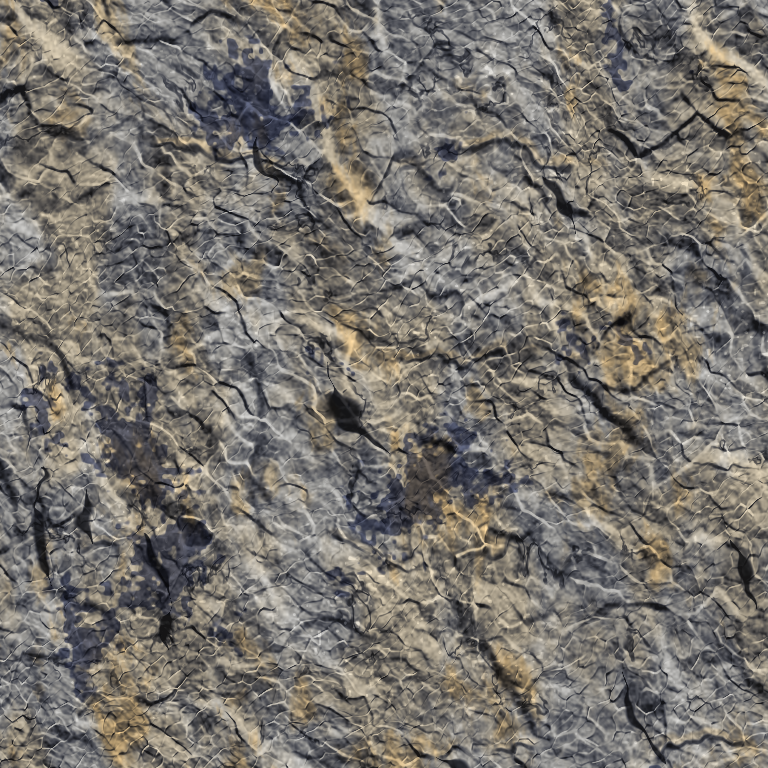
This texture is drawn by a three.js fragment shader. Its source:

```glsl
// Weathered grey cliff face: tilted stone facets and chipped roughness form a
// height field lit from above, then faintly stained with ochre and gritty navy
// and cut by ragged ledges, steep fissures and short crevices.

varying vec2 vUv;

const vec2 LIGHT = vec2(0.38, 0.88);
const vec3 COOL_SHADOW = vec3(0.98, 1.0, 1.11);
const vec3 WARM_LIGHT = vec3(1.03, 1.0, 0.94);
const vec3 BLUE_STONE = vec3(0.97, 0.995, 1.045);
const vec3 TAN_STONE = vec3(1.035, 1.0, 0.93);
const vec3 OCHRE = vec3(1.16, 1.0, 0.72);
const vec3 NAVY = vec3(0.42, 0.46, 0.62);

float hash(vec2 p) {
  return fract(sin(dot(p, vec2(127.1, 311.7))) * 43758.5453);
}

vec2 hash2(vec2 p) {
  return vec2(hash(p), hash(p + 17.3));
}

mat2 rotate(float a) {
  return mat2(cos(a), sin(a), -sin(a), cos(a));
}

float noise(vec2 p) {
  vec2 i = floor(p), f = fract(p);
  f = f * f * (3.0 - 2.0 * f);
  return mix(mix(hash(i), hash(i + vec2(1.0, 0.0)), f.x),
             mix(hash(i + vec2(0.0, 1.0)), hash(i + 1.0), f.x), f.y);
}

vec2 noise2(vec2 p) {
  return vec2(noise(p), noise(p + 23.0)) - 0.5;
}

float fbm(vec2 p) {
  float sum = 0.0, amp = 0.5;
  for (int i = 0; i < 5; i++) {
    sum += amp * noise(p);
    p = rotate(0.6) * p * 2.1 + 9.7;
    amp *= 0.55;
  }
  return sum / 1.06;
}

// Elongated cells, each a randomly tilted plane, blended narrowly at the borders
float facets(vec2 p, float scale, float angle) {
  vec2 q = scale * vec2(1.0, 0.65) * (rotate(angle) * p);
  vec2 cell = floor(q);
  float sum = 0.0, total = 0.0;
  for (int y = -1; y <= 1; y++) {
    for (int x = -1; x <= 1; x++) {
      vec2 id = cell + vec2(float(x), float(y));
      vec2 d = q - id - hash2(id);
      vec2 tilt = hash2(id + 41.0) * 2.0 - 1.0;
      float weight = exp(-16.0 * dot(d, d));
      sum += weight * (dot(d, tilt) + 0.2 * hash(id + 73.0));
      total += weight;
    }
  }
  return sum / max(total, 1e-9) / scale;
}

float height(vec2 p) {
  float chipped = smoothstep(0.25, 0.7, noise(p * 9.0 + 3.0));
  float h = 0.5 * facets(p, 9.0, -0.3);
  h += 0.65 * facets(p + 3.1, 20.0, 0.45);
  h += mix(0.3, 0.8, chipped) * facets(p + 7.7, 42.0, -0.9);
  h += mix(0.7, 0.35, chipped) * facets(p + 1.9, 85.0, 0.9);
  float freq = 55.0;
  vec2 q = rotate(-0.5) * p;
  for (int i = 0; i < 3; i++) {
    h += 0.6 * noise(q * freq + 5.0) / freq;
    q = rotate(0.7) * q;
    freq *= 2.0;
  }
  return h;
}

float slopeLight(vec2 p) {
  const float e = 0.0018;
  float h = height(p);
  vec2 slope = vec2(height(p + vec2(e, 0.0)), height(p + vec2(0.0, e))) - h;
  return -dot(slope / e, LIGHT);
}

// Tapered dark gash between two points
float gash(vec2 p, vec2 a, vec2 b, float width) {
  vec2 ab = b - a;
  float t = clamp(dot(p - a, ab) / dot(ab, ab), 0.0, 1.0);
  float w = width * 4.0 * t * (1.0 - t);
  return 1.0 - smoothstep(0.4 * w, w + 0.0005, length(p - a - ab * t));
}

float fissures(vec2 p) {
  vec2 q = p + 0.04 * noise2(p * 13.0) + 0.016 * noise2(p * 47.0);
  float ragged = 1.9 * smoothstep(0.15, 0.9, noise(p * 38.0));
  float dark = 0.0;
  for (int i = 0; i < 9; i++) {
    vec2 id = vec2(float(i), 4.0);
    vec2 top = vec2(fract(float(i) * 0.618 + 0.1), hash(id));
    vec2 run = vec2(0.01 + 0.07 * hash(id + 8.0), -0.05 - 0.11 * hash(id + 5.0));
    dark = max(dark, gash(q, top, top + run, ragged * (0.004 + 0.007 * hash(id + 2.0))));
  }
  return dark;
}

// Signed height above the nearest broken horizontal ledge
float ledgeOffset(vec2 p) {
  float y = p.y * 4.0 + 0.45 * (fbm(p * vec2(6.0, 3.0) + 12.0) - 0.5);
  return (fract(y + 0.35) - 0.5) / 4.0 + 0.009 * (noise(p * 60.0) - 0.5);
}

void main() {
  vec2 uv = vUv;
  vec2 p = uv + 0.045 * noise2(uv * 6.0) + 0.012 * noise2(uv * 28.0);
  p += 0.003 * noise2(uv * 90.0);
  vec2 s = rotate(-0.2) * p;

  // Relief, broad tone and grain
  float lit = slopeLight(p);
  float relief = mix(0.15, 0.21, noise(s * 9.0 + 2.0));
  float tone = 0.485 + relief * lit / sqrt(1.0 + (lit > 0.0 ? 0.42 : 0.2) * lit * lit);
  tone += 0.2 * (fbm(s * vec2(10.0, 6.0)) - 0.5);
  tone += 0.15 * (noise(uv * 270.0) - 0.5) + 0.1 * (noise(s * 150.0) - 0.5);
  tone += 0.2 * smoothstep(0.74, 0.92, noise(uv * 180.0 + 8.0)) * noise(p * 9.0);

  // Crevices, fissures and ledges
  float crevice = 1.0 - smoothstep(0.004, 0.03, abs(fbm(s * vec2(16.0, 12.0) + 6.0) - 0.5));
  crevice *= smoothstep(0.58, 0.78, noise(p * 24.0 + 15.0));
  float ledge = ledgeOffset(p);
  float broken = smoothstep(0.5, 0.64, fbm(p * vec2(9.0, 5.0) + 27.0));
  float ledgeDark = broken * (1.0 - smoothstep(0.001, 0.006, abs(ledge)));
  float ledgeRim = broken * (1.0 - smoothstep(0.002, 0.009, abs(ledge - 0.009)));
  tone += 0.05 * ledgeRim;
  tone *= 1.0 - 0.55 * crevice;
  tone *= 1.0 - 0.75 * max(fissures(uv), 0.85 * ledgeDark);
  tone = clamp(tone, 0.08, 0.88);

  // Mineral tints and stains
  float warmth = smoothstep(0.34, 0.66, fbm(s * vec2(13.0, 7.0) + 44.0));
  float rust = smoothstep(0.58, 0.76, fbm(s * vec2(20.0, 11.0) + 61.0));
  float grit = 0.13 * (noise(uv * 70.0) - 0.5) + 0.13 * (noise(uv * 150.0) - 0.5);
  float damp = smoothstep(0.69, 0.74, fbm(s * vec2(7.0, 5.0) + 83.0) + grit);
  vec3 color = tone * mix(COOL_SHADOW, WARM_LIGHT, smoothstep(0.1, 0.6, tone));
  color *= mix(BLUE_STONE, TAN_STONE, warmth);
  color *= mix(vec3(1.0), OCHRE, 0.6 * max(rust, 0.6 * ledgeRim));
  color *= mix(vec3(1.0), NAVY, 0.9 * damp);

  gl_FragColor = vec4(color, 1.0);
}
```
